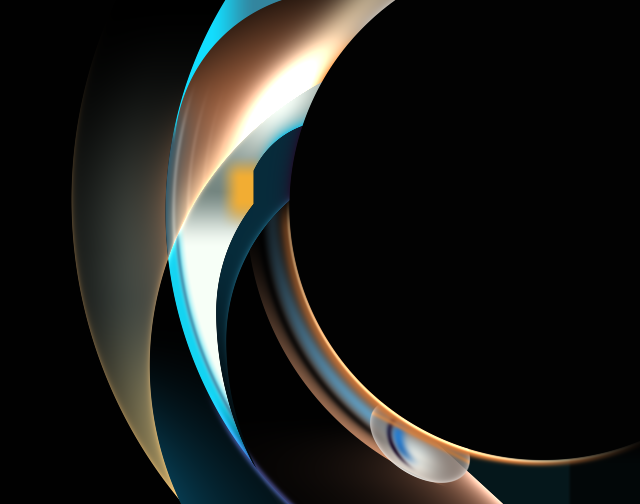
Reproduce this background procedurally as a WebGL 2 fragment shader.

```glsl
#version 300 es
precision highp float;
// Glowing glass crescents curling around a large black disc.
uniform vec2 u_resolution;
out vec4 outColor;

const float HEIGHT = 6.06; // canvas height in scene units

// Antialiased coverage of a signed distance, positive inside
float cover(float d) {
  return smoothstep(-.6, .6, d * u_resolution.y / HEIGHT);
}

float glow(float d, float falloff) { return exp(-abs(d) * falloff); }

float bump(float d, float width) { return exp(-d * d / (width * width)); }

// Distance right of a C-shaped curve with its leftmost point at tip
float arc(vec2 p, vec2 tip, float upper, float lower) {
  float r = p.y < tip.y ? upper : lower;
  return r - length(p - tip - vec2(r, 0));
}

// Warm sheet with a white diagonal flare and blue strips on the left
vec3 sheetColor(vec2 p, float disc, float blade, float across, float flare) {
  vec3 c = vec3(.6, .36, .23) * smoothstep(-.9, 1.5, p.y);
  c *= .45 + .55 * smoothstep(-1.5, -.5, across);
  c += vec3(.5, .5, .42) * bump(across, .3) + .9 * flare;
  c = mix(c, vec3(.95, .55, .2), .8 * glow(disc, 14.) * bump(p.y - .95, .4));
  c = mix(c, vec3(.75, .72, .68), glow(disc, 9.) * (1. - smoothstep(.2, .6, p.y)));
  float strip = glow(blade, 5.) * smoothstep(.9, 1.8, p.y);
  float lines = pow(.5 + .5 * sin(blade * 36. - 2.), 5.);
  return mix(c, vec3(.2, .36, .43), strip) + .25 * lines * strip;
}

// Cyan edge, white body and golden facet
vec3 bladeColor(vec2 p, float blade, float fan, float flare) {
  float low = smoothstep(2.2, 3., p.y);
  vec3 c = mix(vec3(.43, .5, .48), vec3(.97, 1, .97), max(low, flare));
  float gold = smoothstep(2.62, 2.9, p.x) * smoothstep(1.85, 2.15, p.y);
  c = mix(c, vec3(.95, .68, .2), gold * (1. - smoothstep(2.4, 2.8, p.y)));
  c = mix(c, vec3(.1, .75, .9), glow(fan, 16.) * smoothstep(3., 3.4, p.x));
  c = mix(c, vec3(.08, .83, .95), low * (1. - smoothstep(.06, .24, blade)));
  c = mix(c, vec3(.25, .5, .62), .7 * bump(blade - .13, .025));
  return c * mix(vec3(1), vec3(.2, .22, .34), smoothstep(4.7, 5.8, p.y));
}

// Pearly swirl inside a unit circle
vec3 pearlColor(vec2 q) {
  vec3 c = mix(vec3(.5, .47, .45), vec3(.97, 1, .98), bump(length(q - vec2(.1, .55)), .5));
  float curl = length(q - vec2(.2, 0));
  float side = 1. - smoothstep(-.3, .3, q.x);
  c = mix(c, vec3(.1, .45, .8), side * bump(curl - .62, .13));
  c = mix(c, vec3(.12, .08, .2), side * bump(curl - .8, .06));
  return mix(c, vec3(.9, .55, .25), .7 * bump(q.y + .1 + .2 * q.x, .07));
}

void main() {
  // x runs right, y runs down from the top edge
  vec2 p = gl_FragCoord.xy * HEIGHT / u_resolution.y;
  p.y = HEIGHT - p.y;

  float disc = length(p - vec2(6.53, 2.48)) - 3.05;
  float shell = arc(p, vec2(.86, 2.4), 5.67, 5.67);
  float veil = arc(p, vec2(1.8, 4.4), 3.85, 3.85);
  float blade = arc(p, vec2(1.99, 2.55), 4.88, 4.88);
  float core = arc(p, vec2(2.6, 3.75), 2.1, 4.);
  float cave = arc(p, vec2(2.72, 4.1), 2.25, 3.4);
  float fan = arc(p, vec2(2.95, 2.5), 1.05, 1.05);
  float hollow = max(core, min(fan, p.x - 3.05));
  vec3 col = vec3(.005);

  // Outer smoky crescent
  float rise = smoothstep(0., 3.4, p.y);
  vec3 smoke = mix(vec3(.24, .27, .25), vec3(.74, .66, .43), smoothstep(3.5, 6.2, p.y));
  smoke *= rise * (.45 + .55 * smoothstep(0., .75, shell + .15 * max(p.y - 3., 0.)));
  smoke += vec3(.24, .12, .06) * glow(blade, 5.) * smoothstep(.8, 2.6, p.y);
  smoke += vec3(.28, .19, .09) * rise * (glow(shell, 35.) + glow(veil, 30.));
  col = mix(col, smoke, cover(shell) * cover(-veil) * cover(-blade));

  // Deep blue pocket between the crescents
  float pocket = cover(veil) * cover(-blade) * smoothstep(3.9, 6., p.y);
  col += vec3(.02, .22, .3) * pocket * glow(veil, 1.1);

  // Luminous blade, warm sheet and cyan sliver
  vec2 f = mat2(.77, -.64, .64, .77) * (p - vec2(3.4, 1.25));
  float flare = bump(f.x, .33) * bump(f.y, .75);
  vec3 glass = mix(sheetColor(p, disc, blade, f.x, flare), bladeColor(p, blade, fan, flare), cover(veil));
  glass += vec3(.4, .28, .18) * glow(veil, 45.) * smoothstep(1.2, 2.2, p.y);
  float sliver = cover(-arc(p, vec2(2.1, 1.8), 1.9, 1.9)) * step(p.x, 4.);
  vec3 cyan = mix(vec3(.07, .87, 1), vec3(.2, .52, .62), smoothstep(2.5, 3.1, p.x));
  glass = mix(glass, cyan, sliver * (1. - smoothstep(1.35, 1.75, p.y)));
  col = mix(col, glass, cover(blade) * cover(-hollow));
  col += vec3(.2, .22, .42) * bump(blade, .04) * smoothstep(4.6, 5.4, p.y);

  // Teal inner facet, violet beside the disc
  float dim = 1. - smoothstep(2.8, 5.3, p.y);
  vec3 teal = vec3(.025, .17, .23) * (.25 + .75 * dim);
  teal = mix(teal, vec3(.11, .07, .17), glow(disc, 12.));
  teal += vec3(.08, .2, .24) * glow(cave, 35.) * dim;
  col = mix(col, teal, cover(hollow) * cover(-cave) * cover(blade));

  // Layered ribbon hugging the disc
  float grow = smoothstep(2.5, 5.6, p.y);
  vec3 ribbon = vec3(.68, .48, .36) * grow * (.7 + .3 * smoothstep(.38, .52, disc));
  ribbon = mix(ribbon, vec3(.42, .66, .8) * mix(.22, 1., grow), bump(disc - .21, .1));
  ribbon *= 1. - .75 * bump(disc - .36, .045);
  col = mix(col, ribbon, cover(.52 - disc) * cover(cave) * (1. - smoothstep(4.9, 5.4, p.x)));

  // Peach glow with a sharp diagonal edge, dim teal beyond it
  float slant = dot(p - vec2(5.55, 5.6), vec2(.68, -.74));
  float below = smoothstep(5., 5.85, p.y) * cover(cave) * cover(-slant);
  col += below * (vec3(.75, .5, .38) * glow(slant, 2.1) + .5 * glow(slant, 11.));
  float beyond = cover(slant) * smoothstep(5.3, 5.6, p.y);
  col += vec3(.015, .085, .1) * beyond * (1. - .75 * smoothstep(6.82, 6.88, p.x));

  // Swirled lens at the lower end of the ribbon
  vec2 q = mat2(.83, -.56, .56, .83) * (p - vec2(5.05, 5.3)) / vec2(.67, .41);
  float lens = (1. - length(q)) * .41;
  col = mix(col, pearlColor(q) + .35 * glow(lens, 40.), .85 * cover(lens));

  // Hot rim, thinning out to the right
  float rim = cover(cave) * smoothstep(2.3, 2.8, p.y) * mix(.45, 1., grow);
  rim *= 1. - smoothstep(5.6, 8., p.x);
  float thick = mix(.08, .035, smoothstep(4.6, 6.2, p.x));
  col = mix(col, vec3(.82, .47, .22), rim * bump(disc - .04, thick));
  col += vec3(.6, .6, .5) * rim * bump(disc - .015, .02);

  col = mix(vec3(.006), col, cover(disc));
  outColor = vec4(clamp(col, 0., 1.), 1);
}
```
